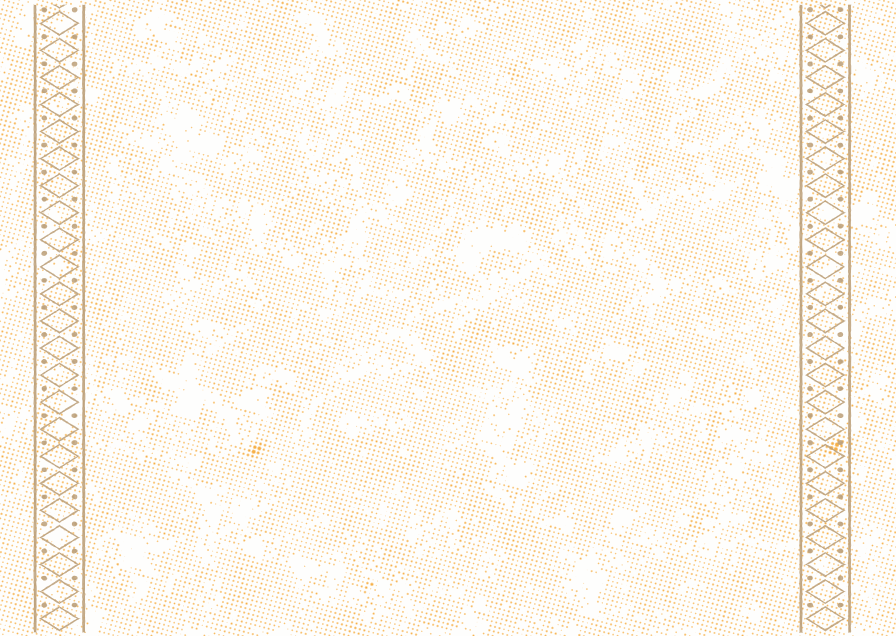
This background is drawn by a Shadertoy shader. Its source:

```glsl
// Worn orange halftone on white paper, flanked by two brown bands of diamonds.

float hash(vec2 p) {
    vec3 q = fract(p.xyx * vec3(0.1031, 0.1030, 0.0973));
    q += dot(q, q.yzx + 33.33);
    return fract((q.x + q.y) * q.z);
}

float noise(vec2 p) {
    vec2 i = floor(p), f = fract(p);
    f = f * f * (3.0 - 2.0 * f);
    return mix(mix(hash(i), hash(i + vec2(1, 0)), f.x),
               mix(hash(i + vec2(0, 1)), hash(i + vec2(1, 1)), f.x), f.y);
}

float fbm(vec2 p) {
    float sum = 0.0, gain = 0.5;
    for (int i = 0; i < 4; i++) {
        sum += gain * noise(p);
        p = mat2(1.6, 1.3, -1.3, 1.6) * p + 17.3;
        gain *= 0.8;
    }
    return sum / 1.476;
}

// Worn areas: centre and radii, in units of the canvas height
const vec4 WORN[11] = vec4[11](
    vec4(0.30, 0.76, 0.03, 0.13), vec4(0.78, 0.62, 0.08, 0.07),
    vec4(1.01, 0.65, 0.04, 0.07), vec4(0.62, 0.55, 0.08, 0.03),
    vec4(0.80, 0.31, 0.04, 0.07), vec4(0.20, 0.14, 0.08, 0.04),
    vec4(0.27, 0.37, 0.15, 0.04), vec4(1.10, 0.31, 0.12, 0.06),
    vec4(1.21, 0.72, 0.03, 0.14), vec4(0.37, 0.66, 0.08, 0.04),
    vec4(0.28, 0.92, 0.07, 0.05));

float wear(vec2 p) {
    float w = 0.0;
    for (int i = 0; i < 11; i++) {
        vec2 d = (p - WORN[i].xy) / WORN[i].zw;
        w = max(w, exp(-dot(d, d)));
    }
    return w;
}

// Slanted ink smudge
float smudge(vec2 p, vec2 centre, float size) {
    vec2 d = mat2(0.8, -0.6, 0.6, 0.8) * (p - centre) / size;
    return exp(-dot(d * d, vec2(0.5, 2.0)));
}

float halftone(vec2 p, float pixel) {
    const float cells = 137.0;
    mat2 turn = mat2(0.966, 0.259, -0.259, 0.966);
    vec2 g = turn * p * cells;
    vec2 id = floor(g);
    vec2 c = (id + 0.5) / cells * turn;

    // Dot size: nearly even tone with slanted streaks
    vec2 slant = mat2(0.9, 0.44, -0.44, 0.9) * c;
    float radius = 0.15 + 0.16 * (fbm(slant * vec2(24.0, 13.0)) - 0.5);
    radius += 0.06 * (hash(id) - 0.5);

    // Ragged flakes of missing ink, denser in the worn areas
    float flakes = fbm(c * 27.0 + 40.0) + 0.22 * (hash(id + 71.0) - 0.5);
    radius -= 0.20 * smoothstep(0.57, 0.70, flakes + 0.17 * wear(c));

    radius += 0.30 * smudge(c, vec2(0.403, 0.293), 0.011);
    radius += 0.30 * smudge(c, vec2(1.313, 0.297), 0.011);
    radius += 0.12 * smudge(c, vec2(0.344, 0.846), 0.012);
    radius += 0.12 * smudge(c, vec2(0.815, 0.890), 0.013);
    radius += 0.12 * smudge(c, vec2(0.586, 0.079), 0.011);
    radius += 0.08 * smudge(c, vec2(1.090, 0.176), 0.020);
    radius = clamp(radius, 0.0, 0.5);

    float d = (length(fract(g) - 0.5) - radius) / cells;
    return clamp(0.5 - d / (1.6 * pixel), 0.0, 1.0) * smoothstep(0.0, 0.09, radius);
}

// Distance to a band: two rails, stacked diamonds and paired dots
float band(vec2 p, float centre) {
    const float period = 0.04255;
    float x = abs(p.x - centre);
    float y = p.y - 0.9634;
    float diamondY = abs(y - period * round(y / period));
    float dotY = 0.5 * period - diamondY;

    float rails = abs(x - 0.0382) - 0.0022;
    float diamond = abs((x / 0.0293 + diamondY / 0.0183 - 1.0) * 0.0155) - 0.0012;
    float dots = length(vec2(x - 0.0238, dotY) * vec2(0.85, 1.0)) - 0.0038;
    dots = max(dots, 0.02 - p.y);
    return max(min(rails, min(diamond, dots)), abs(p.y - 0.499) - 0.4935);
}

void mainImage(out vec4 fragColor, in vec2 fragCoord) {
    vec2 p = fragCoord / iResolution.y;
    float pixel = 1.0 / iResolution.y;

    vec3 paper = vec3(0.998, 0.996, 0.992);
    vec3 orange = vec3(0.965, 0.69, 0.28);
    vec3 brown = vec3(0.74, 0.63, 0.48);

    vec3 color = mix(paper, orange, halftone(p, pixel));

    // Bands printed with slightly rough edges and uneven ink
    float grain = noise(p * 260.0);
    float d = min(band(p, 0.0934), band(p, 1.2976)) + 0.001 * (grain - 0.5);
    float ink = clamp(0.5 - d / pixel, 0.0, 1.0);
    color = mix(color, brown, ink * (0.82 + 0.18 * grain));

    fragColor = vec4(color, 1.0);
}
```
